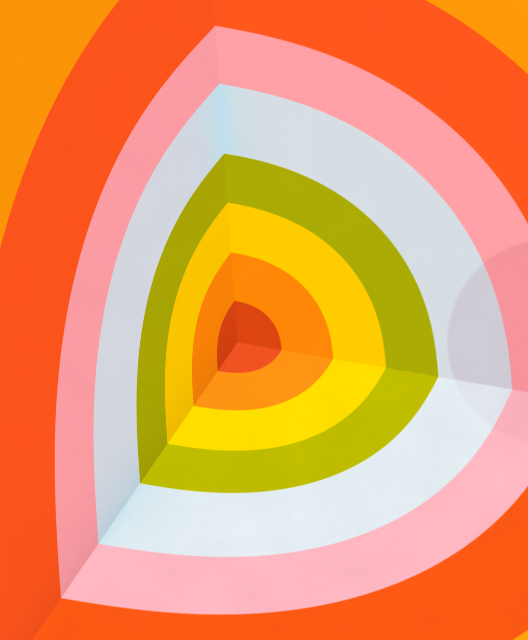
Give the GLSL for this background, as a Shadertoy shader.

```glsl
float cross2(vec2 a, vec2 b) {
    return a.x * b.y - a.y * b.x;
}

vec2 hashGradient(vec2 cell) {
    float h = fract(sin(dot(cell, vec2(127.1, 311.7))) * 4375.85);
    return vec2(cos(h * 6.2832), sin(h * 6.2832));
}

float gradientNoise(vec2 p) {
    vec2 i = floor(p), f = fract(p);
    vec2 s = f * f * (3.0 - 2.0 * f);
    float a = dot(hashGradient(i), f);
    float b = dot(hashGradient(i + vec2(1, 0)), f - vec2(1, 0));
    float c = dot(hashGradient(i + vec2(0, 1)), f - vec2(0, 1));
    float d = dot(hashGradient(i + vec2(1, 1)), f - vec2(1, 1));
    return mix(mix(a, b, s.x), mix(c, d, s.x), s.y);
}

// Rounded radius measured along the two edges u and v of one face
float faceRadius(vec2 d, vec2 u, vec2 v, vec2 stretch, vec2 perspective, float roundness) {
    vec2 k = max(vec2(cross2(d, v), cross2(u, d)) / cross2(u, v), 1e-5);
    vec2 s = k * stretch / (1.0 + dot(perspective, k));
    return pow(pow(s.x, roundness) + pow(s.y, roundness), 1.0 / roundness);
}

void mainImage(out vec4 fragColor, in vec2 fragCoord) {
    vec2 p = fragCoord / iResolution.y;
    float px = 1.0 / iResolution.y;

    // Three edges meeting in the corner
    vec2 d = p - vec2(0.371, 0.465);
    vec2 up = vec2(-0.070, 0.9975);
    vec2 right = vec2(0.986, -0.169);
    vec2 down = vec2(-0.568, -0.823);
    float sideUp = cross2(up, d);
    float sideRight = cross2(right, d);
    float sideDown = cross2(down, d);
    float leftDist = min(sideUp, -sideDown);
    float floorDist = min(sideDown, -sideRight);
    float leftMask = smoothstep(-px, px, leftDist);
    float floorMask = smoothstep(-px, px, floorDist);

    float radius;
    if (leftDist > 0.0)
        radius = faceRadius(d, up, down, vec2(1.0, 1.23), vec2(0.0, 0.42), 3.0);
    else if (floorDist > 0.0)
        radius = faceRadius(d, down, right, vec2(1.23, 0.93), vec2(0.42, 0.0), 2.6);
    else
        radius = faceRadius(d, right, up, vec2(0.93, 1.0), vec2(0.0), 2.4);

    // Painted bands, from the corner outwards
    vec3 wallPaint[8] = vec3[8](
        vec3(0.86, 0.27, 0.06), vec3(1.00, 0.53, 0.03),
        vec3(1.00, 0.80, 0.00), vec3(0.67, 0.67, 0.02),
        vec3(0.84, 0.87, 0.89), vec3(1.00, 0.63, 0.65),
        vec3(1.00, 0.34, 0.11), vec3(1.00, 0.60, 0.03));
    vec3 floorPaint[8] = vec3[8](
        vec3(0.94, 0.32, 0.13), vec3(1.00, 0.58, 0.08),
        vec3(1.00, 0.87, 0.00), vec3(0.75, 0.74, 0.00),
        vec3(0.89, 0.93, 0.95), vec3(1.00, 0.72, 0.76),
        vec3(0.99, 0.35, 0.08), vec3(1.00, 0.64, 0.05));
    float bandEdge[7] = float[7](0.065, 0.141, 0.219, 0.296, 0.405, 0.496,
                                 leftDist > 0.0 ? 0.678 : 0.645);
    vec3 wall = wallPaint[0], ground = floorPaint[0];
    for (int i = 0; i < 7; i++) {
        float beyond = smoothstep(-px, px, radius - bandEdge[i]);
        wall = mix(wall, wallPaint[i + 1], beyond);
        ground = mix(ground, floorPaint[i + 1], beyond);
    }
    wall *= mix(vec3(1.0), vec3(0.985, 0.965, 0.98), leftMask);
    vec3 color = mix(wall, ground, floorMask);

    // Cool light gathered along the seams of the pale band
    float pale = smoothstep(0.296 - px, 0.296 + px, radius)
               * (1.0 - smoothstep(0.405 - px, 0.405 + px, radius));
    float upSeam = exp(-abs(sideUp) * 45.0) * step(0.0, dot(d, up));
    float downSeam = exp(-abs(sideDown) * 40.0) * step(0.0, dot(d, down));
    color = mix(color, vec3(0.74, 0.88, 0.93), pale * max(upSeam, 0.6 * downSeam));

    // Darker crease next to the corner edges on the left wall
    color *= 1.0 - 0.06 * leftMask * exp(-abs(sideDown) * 30.0);

    // Rounded shadow at the right
    float shadow = 1.0 - smoothstep(-0.003, 0.003, length(p - vec2(0.859, 0.466)) - 0.160);
    color *= 1.0 - shadow * mix(0.07, 0.03, floorMask) * vec3(0.5, 1.2, 0.9);

    // Faint wear, stronger on the floor
    float wear = gradientNoise(p * 14.0) + 0.5 * gradientNoise(p * 70.0);
    color *= 1.0 + wear * mix(0.010, 0.022, floorMask);

    fragColor = vec4(clamp(color, 0.0, 1.0), 1.0);
}
```
